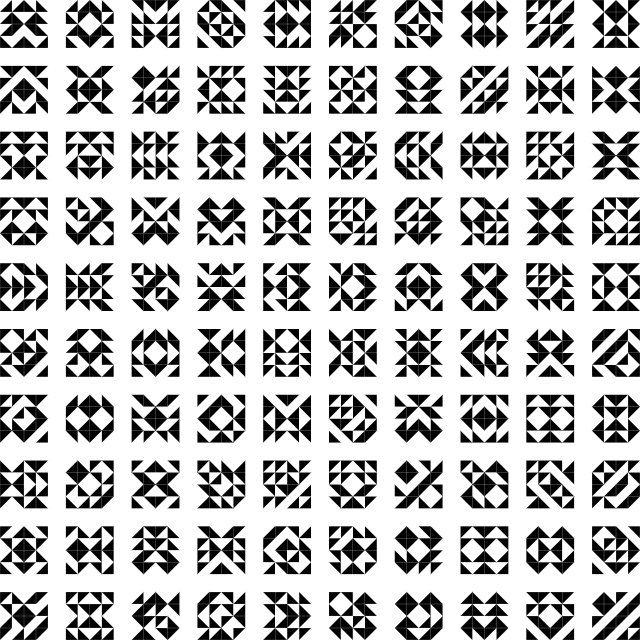
Reproduce this pattern procedurally as a Shadertoy shader.

```glsl
// Ten by ten grid of patchwork blocks, each a 4x4 quilt of half-square triangles.
// Every block folds its cells by a random symmetry, then hashes a corner per cell;
// the box-filtered coverage of neighbouring triangles is summed, leaving hairline seams.

const float BLOCKS = 10.0;           // blocks across and down
const float CELLS = 4.0;             // cells along a block side
const float BLOCK_SIZE = 0.075;      // side of a block, canvas units
const float SEAM_INSET = 0.00016;    // half width of the hairline between triangles
const float DIAGONAL_SHARE = 0.40;   // cumulative shares of the symmetry kinds
const float MIRROR_X_SHARE = 0.62;
const float MIRROR_Y_SHARE = 0.78;   // the rest mirror both ways
const float SEED = 3.7;
const vec3 PAPER = vec3(1.0);
const vec3 INK = vec3(0.005);

const float GAP = (1.0 - BLOCKS * BLOCK_SIZE) / (BLOCKS - 1.0);
const float PITCH = BLOCK_SIZE + GAP;
const float CELL_SIZE = BLOCK_SIZE / CELLS;

float hash(vec2 p) {
    return fract(sin(dot(p, vec2(127.1, 311.7)) + SEED) * 43758.5453);
}

// Random corner of the unit square, each component 0 or 1
vec2 randomCorner(vec2 cell, vec2 block) {
    vec2 key = block * 7.0 + cell + 13.0 * block.yx;
    return step(0.5, vec2(hash(key + 0.31 * cell.yx), hash(key * 1.37 + 51.3)));
}

// Where the right angle of a cell's triangle sits, obeying the block symmetry
vec2 rightAngleCorner(vec2 cell, vec2 block) {
    float kind = hash(block + 91.7);

    if (kind < DIAGONAL_SHARE) {
        bool swapped = cell.x < cell.y;
        if (swapped) cell = cell.yx;
        vec2 corner = randomCorner(cell, block);
        if (cell.x == cell.y) corner.y = corner.x;
        return swapped ? corner.yx : corner;
    }

    vec2 mirror = vec2(1.0);
    if (kind < MIRROR_X_SHARE) mirror.y = 0.0;
    else if (kind < MIRROR_Y_SHARE) mirror.x = 0.0;
    vec2 flip = mirror * step(CELLS * 0.5, cell);
    vec2 corner = randomCorner(mix(cell, CELLS - 1.0 - cell, flip), block);
    return mix(corner, 1.0 - corner, flip);
}

// Coverage of a right triangle with its legs on the axes
float triangleCoverage(vec2 q, float pixel) {
    vec2 legs = clamp((q - SEAM_INSET) / pixel + 0.5, 0.0, 1.0);
    float slope = (CELL_SIZE - q.x - q.y) * inversesqrt(2.0);
    return legs.x * legs.y * clamp(slope / pixel + 0.5, 0.0, 1.0);
}

void mainImage(out vec4 fragColor, in vec2 fragCoord) {
    // Position from the top left, so the fold diagonal runs down to the right
    vec2 pos = fragCoord / iResolution.xy;
    pos.y = 1.0 - pos.y;
    float pixel = 1.0 / min(iResolution.x, iResolution.y);

    vec2 block = floor((pos + 0.5 * GAP) / PITCH);
    vec2 local = pos - block * PITCH;
    vec2 firstCell = floor(local / CELL_SIZE - 0.5);

    // Sum the four nearest cells so shared edges join cleanly
    float ink = 0.0;
    for (int j = 0; j < 2; j++) {
        for (int i = 0; i < 2; i++) {
            vec2 cell = firstCell + vec2(i, j);
            if (any(lessThan(cell, vec2(0.0))) || any(greaterThanEqual(cell, vec2(CELLS)))) continue;
            vec2 inCell = local - cell * CELL_SIZE;
            vec2 corner = rightAngleCorner(cell, block);
            ink += triangleCoverage(mix(inCell, CELL_SIZE - inCell, corner), pixel);
        }
    }

    fragColor = vec4(mix(PAPER, INK, min(ink, 1.0)), 1.0);
}
```
